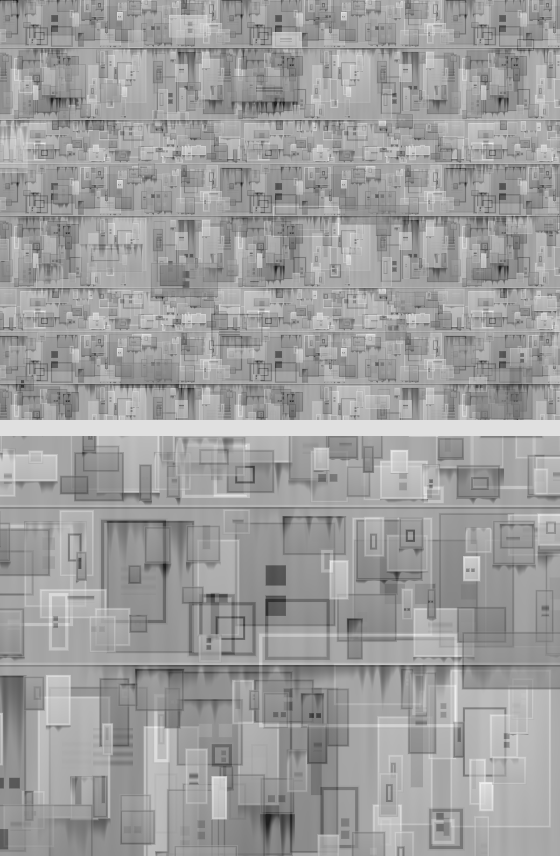
Top, the full canvas; bottom, a detail of the centre.
A WebGL 1 fragment shader for this pattern:

```glsl
precision highp float;
// Weathered grey hull plating: a tile of banded panels, overlaid with patches and drips.

uniform vec2 u_resolution;

#define REPEATS 2.5        // tiles down the canvas
#define TILE_ASPECT 1.3333 // tile width over height
#define BASE_TONE 0.655
#define CONTRAST 0.40
#define LINE_WIDTH 0.0016
#define DRIP_COLUMNS 250.0
#define DRIP_DARKNESS 0.30
#define SEAM_PHASE 0.213   // height of the lowest seam in a tile
#define SEAM_A 0.313       // inner seams, measured from the lowest
#define SEAM_B 0.574
#define WEAR 0.035

float hash(vec2 c) {
  return fract(sin(dot(c, vec2(127.1, 311.7))) * 43758.55);
}

vec4 hash4(vec2 c, float seed) {
  vec4 phase = vec4(0.0, 1.7, 4.1, 7.3) + seed * vec4(7.47, 3.93, 9.11, 5.79);
  return fract(sin(dot(c, vec2(127.1, 311.7)) + phase) * 43758.55);
}

float noise(vec2 p) {
  vec2 i = floor(p), f = fract(p);
  f = f * f * (3.0 - 2.0 * f);
  return mix(mix(hash(i), hash(i + vec2(1, 0)), f.x),
             mix(hash(i + vec2(0, 1)), hash(i + vec2(1, 1)), f.x), f.y);
}

float box(vec2 p, vec2 extent) {
  vec2 d = abs(p) - extent;
  return max(d.x, d.y);
}

float fill(float d) {
  return clamp(0.5 - d * u_resolution.y, 0.0, 1.0);
}

float outline(float d, float width) {
  return fill(abs(d + width) - width * 0.5);
}

// Ragged streaks running down from an edge; fall is the distance below it.
float drips(float x, float fall, float reach, float seed) {
  float column = noise(vec2(x * DRIP_COLUMNS, seed * 13.0 + 0.5));
  float len = reach * (0.08 + column * column);
  return fill(-fall) * (1.0 - smoothstep(0.0, len, fall)) * (0.35 + 0.65 * column);
}

// Small fittings on a panel: windows, vents, slats, frames or a hanging strip.
float fitting(vec2 p, vec2 extent, vec4 r) {
  float kind = floor(r.w * 6.0);
  float m = 0.2 * min(extent.x, extent.y);
  vec2 q = p - (r.yz - 0.5) * extent * 0.7;
  if (kind < 1.0) return fill(box(vec2(abs(q.x) - 1.5 * m, q.y), vec2(m)));
  if (kind < 2.0) return fill(box(vec2(q.x, abs(q.y) - 1.5 * m), vec2(m)));
  if (kind < 3.0) {
    float slats = 0.5 + 0.5 * sin(q.y * 900.0);
    return fill(box(q, extent * vec2(0.4, 0.22))) * slats;
  }
  if (kind < 4.0) return outline(box(q, extent * 0.45), LINE_WIDTH);
  if (kind < 5.0)
    return 0.55 * fill(box(p - extent * vec2(r.y - 0.5, 0.35), extent * vec2(0.22, 0.65)));
  return 0.0;
}

// One rectangle per cell; cell ids wrap so the arrangement can repeat.
float panels(float tone, vec2 g, vec2 wrap, vec2 size, float seed, float density, float opacity) {
  g.x += hash(vec2(mod(floor(g.y), wrap.y), seed));
  vec2 id = mod(floor(g), wrap);
  vec4 place = hash4(id, seed), look = hash4(id + 31.7, seed + 3.0);
  if (look.x > density) return tone;

  vec2 extent = mix(vec2(0.18, 0.16), vec2(0.49, 0.43), place.xy);
  vec2 centre = (place.zw * 2.0 - 1.0) * (0.5 - extent) * 0.9;
  vec2 p = (fract(g) - 0.5 - centre) * size;
  float room = (0.5 + centre.y - extent.y) * size.y;
  extent *= size;
  float d = box(p, extent), inside = fill(d);

  float shade = BASE_TONE + (look.z - 0.5) * CONTRAST + 0.05 * p.y / extent.y;
  float body = look.y > 0.86 ? 0.15 : opacity;
  tone = mix(tone, shade, inside * body);
  float edge = look.z > 0.45 ? 0.09 : -0.12;
  float weight = look.y > 0.86 ? 1.6 : 0.7;
  tone += edge * outline(d, LINE_WIDTH * weight) * (0.5 + 0.5 * weight);
  vec4 detail = hash4(id + 57.3, seed + 8.0);
  tone -= inside * fitting(p, extent, detail) * mix(-0.06, 0.28, detail.x);

  // stains under the lower edge or down the face
  float under = drips(p.x, -p.y - extent.y, min(room, 0.06), seed + look.z);
  float face = drips(p.x, extent.y - p.y, extent.y * 1.5, seed + look.w);
  float span = fill(abs(p.x) - extent.x);
  if (look.y < 0.32) tone -= DRIP_DARKNESS * under * span;
  else if (look.y < 0.44) tone -= DRIP_DARKNESS * 0.8 * face * inside;
  return tone;
}

float bandLayer(float tone, vec2 t, float band, float height, vec2 cells, float seed, float density, float opacity) {
  vec2 size = vec2(TILE_ASPECT / cells.x, height / cells.y) / REPEATS;
  return panels(tone, vec2(t.x, band) * cells, cells * vec2(1, 3), size, seed, density, opacity);
}

void main() {
  vec2 p = gl_FragCoord.xy / u_resolution.y;
  vec2 t = p * REPEATS / vec2(TILE_ASPECT, 1.0);

  // three bands of unequal height per tile
  float y = fract(t.y - SEAM_PHASE), a = step(SEAM_A, y), b = step(SEAM_B, y);
  float low = mix(a * SEAM_A, SEAM_B, b);
  float high = mix(mix(SEAM_A, SEAM_B, a), 1.0, b);
  float height = high - low;
  float band = floor(t.y - SEAM_PHASE) * 3.0 + a + b + (y - low) / height;

  // repeating plates, coarse to fine
  float tone = BASE_TONE;
  tone = bandLayer(tone, t, band, height, vec2(5, 1), 1.0, 0.85, 0.55);
  tone = bandLayer(tone, t, band, height, vec2(8, 1), 2.0, 0.7, 0.45);
  tone = bandLayer(tone, t, band, height, vec2(9, 2), 3.0, 0.65, 0.5);
  tone = bandLayer(tone, t, band, height, vec2(13, 2), 4.0, 0.45, 0.5);
  tone = bandLayer(tone, t, band, height, vec2(19, 3), 5.0, 0.3, 0.6);
  tone = bandLayer(tone, t, band, height, vec2(28, 4), 6.0, 0.13, 0.8);

  // patches that differ from tile to tile
  tone = panels(tone, p * vec2(6, 7), vec2(97), 1.0 / vec2(6, 7), 11.0, 0.3, 0.55);
  tone = panels(tone, p * vec2(15, 16), vec2(97), 1.0 / vec2(15, 16), 12.0, 0.16, 0.6);

  // seams, with drips gathered in clumps
  float fall = (high - y) / REPEATS, rise = (y - low) / REPEATS;
  float clump = smoothstep(0.35, 0.8, noise(vec2(p.x * 9.0, floor(band) * 3.0)));
  tone -= DRIP_DARKNESS * clump * drips(p.x, fall, 0.045, floor(band));
  tone -= 0.13 * fill(fall - LINE_WIDTH);
  tone += 0.06 * fill(rise - LINE_WIDTH);

  // grime and fine vertical streaking
  tone += WEAR * (noise(p * 7.0) + noise(p * vec2(180, 14)) - 1.0);
  gl_FragColor = vec4(vec3(clamp(tone, 0.12, 0.93)), 1.0);
}
```
